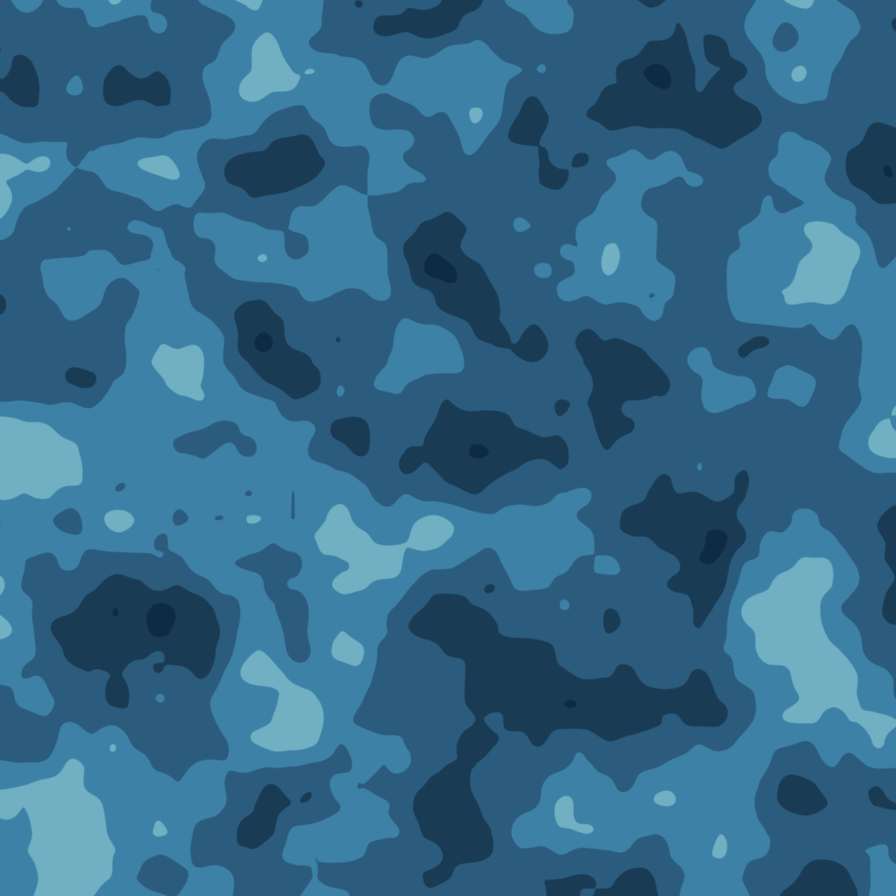
This texture is drawn by a three.js fragment shader. Its source:

```glsl
// Blue camouflage: three octaves of value noise are cut at four levels
// into five flat tones, from deep navy hollows to pale aqua peaks.
// Edges are softened by the local slope, so they stay equally crisp.

#define CELLS 10.0         // noise cells across the canvas
#define OCTAVES 3
#define GAIN 0.5           // amplitude ratio between octaves
#define EDGE 0.0024        // edge width in canvas units
#define SEED 17.0
#define LEVEL_NAVY 0.190   // noise levels between neighbouring tones
#define LEVEL_DARK 0.354
#define LEVEL_MID 0.533
#define LEVEL_LIGHT 0.704

varying vec2 vUv;

const vec3 DEEP_NAVY = vec3(0.05, 0.17, 0.26);
const vec3 NAVY = vec3(0.10, 0.23, 0.33);
const vec3 SLATE_BLUE = vec3(0.17, 0.36, 0.49);
const vec3 SEA_BLUE = vec3(0.24, 0.51, 0.65);
const vec3 PALE_AQUA = vec3(0.44, 0.69, 0.76);

float hash(vec2 cell) {
  return fract(sin(dot(cell, vec2(127.1, 311.7))) * 43758.5453);
}

// Smoothly interpolated random lattice
float valueNoise(vec2 p) {
  vec2 cell = floor(p);
  vec2 f = fract(p);
  vec2 w = f * f * (3.0 - 2.0 * f);
  float bottom = mix(hash(cell), hash(cell + vec2(1.0, 0.0)), w.x);
  float top = mix(hash(cell + vec2(0.0, 1.0)), hash(cell + vec2(1.0)), w.x);
  return mix(bottom, top, w.y);
}

// Octave sum, normalised to 0..1
float camoHeight(vec2 uv) {
  vec2 p = uv * CELLS + SEED;
  float sum = 0.0;
  float total = 0.0;
  float amplitude = 1.0;
  for (int i = 0; i < OCTAVES; i++) {
    sum += amplitude * valueNoise(p);
    total += amplitude;
    amplitude *= GAIN;
    p = p * 2.0 + vec2(5.3, 9.7);
  }
  return sum / total;
}

// Antialiased step of the height across one level
float above(float level, float height, float halfWidth) {
  return smoothstep(level - halfWidth, level + halfWidth, height);
}

void main() {
  // Height and its slope by forward differences
  float stepSize = 0.5 * EDGE;
  float height = camoHeight(vUv);
  vec2 slope = vec2(camoHeight(vUv + vec2(stepSize, 0.0)),
                    camoHeight(vUv + vec2(0.0, stepSize))) - height;
  float halfWidth = max(length(slope), 0.0005);

  // Stack the tones from low to high
  vec3 color = DEEP_NAVY;
  color = mix(color, NAVY, above(LEVEL_NAVY, height, halfWidth));
  color = mix(color, SLATE_BLUE, above(LEVEL_DARK, height, halfWidth));
  color = mix(color, SEA_BLUE, above(LEVEL_MID, height, halfWidth));
  color = mix(color, PALE_AQUA, above(LEVEL_LIGHT, height, halfWidth));
  gl_FragColor = vec4(color, 1.0);
}
```
